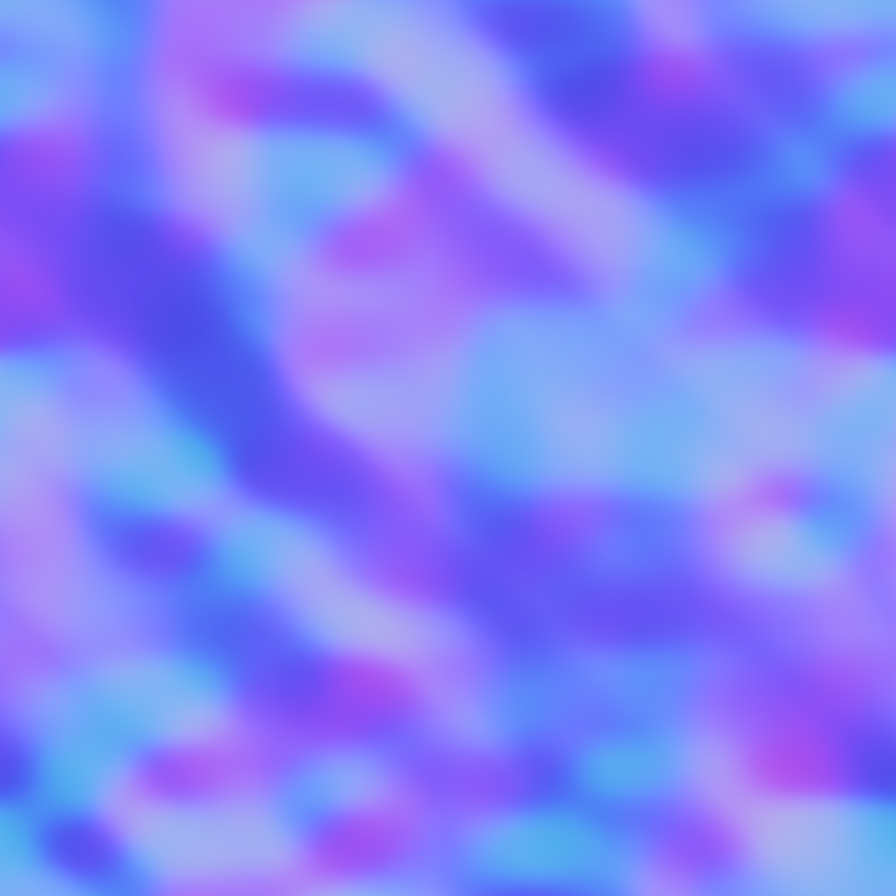
This background is drawn by a Shadertoy shader. Its source:

```glsl
float hash(vec2 cell, float seed) {
    uvec3 q = uvec3(ivec3(cell, seed)) * uvec3(1597334673u, 3812015801u, 2798796415u);
    uint n = (q.x ^ q.y ^ q.z) * 1597334673u;
    n = (n ^ (n >> 15)) * 2246822519u;
    n ^= n >> 13;
    return float(n & 0xffffffu) / 16777215.0;
}

// Half a cell of margin keeps rounding from spoiling the wrap
vec2 wrapCell(vec2 cell, vec2 period) {
    return floor(mod(cell + 0.5, period));
}

// Value noise on a lattice that wraps after `period` cells
float wrapNoise(vec2 p, vec2 period, float seed) {
    vec2 cell = floor(p), f = smoothstep(0.0, 1.0, fract(p));
    vec2 a = wrapCell(cell, period), b = wrapCell(cell + 1.0, period);
    return mix(mix(hash(a, seed), hash(vec2(b.x, a.y), seed), f.x),
               mix(hash(vec2(a.x, b.y), seed), hash(b, seed), f.x), f.y);
}

// Two octaves of slightly flattened bumps plus sheared ridges falling to the right
float height(vec2 uv) {
    vec2 broadCells = vec2(5.0, 6.0), fineCells = vec2(10.0, 12.0), ridgeCells = vec2(5.0, 3.0);
    float broad = wrapNoise(uv * broadCells + 0.3, broadCells, 3.0);
    float fine = wrapNoise(uv * fineCells + vec2(0.1, 0.85), fineCells, 11.0);
    float ridges = wrapNoise(vec2(uv.x + uv.y, uv.y) * ridgeCells + 0.4, ridgeCells, 23.0);
    return broad + 0.36 * fine + 0.8 * ridges;
}

void mainImage(out vec4 fragColor, in vec2 fragCoord) {
    vec2 uv = fragCoord / iResolution.xy;

    // Wide central differences keep the slopes soft
    vec2 stepSize = vec2(0.02, 0.0);
    vec2 slope = vec2(height(uv + stepSize.xy) - height(uv - stepSize.xy),
                      height(uv + stepSize.yx) - height(uv - stepSize.yx)) / (2.0 * stepSize.x);

    // Limit the tilt, then encode the surface normal as colour
    vec2 tilt = 0.42 * tanh(-vec2(0.24, 0.3) * slope);
    vec3 normal = vec3(tilt, sqrt(1.0 - dot(tilt, tilt)));
    fragColor = vec4(0.5 + 0.5 * normal, 1.0);
}
```
